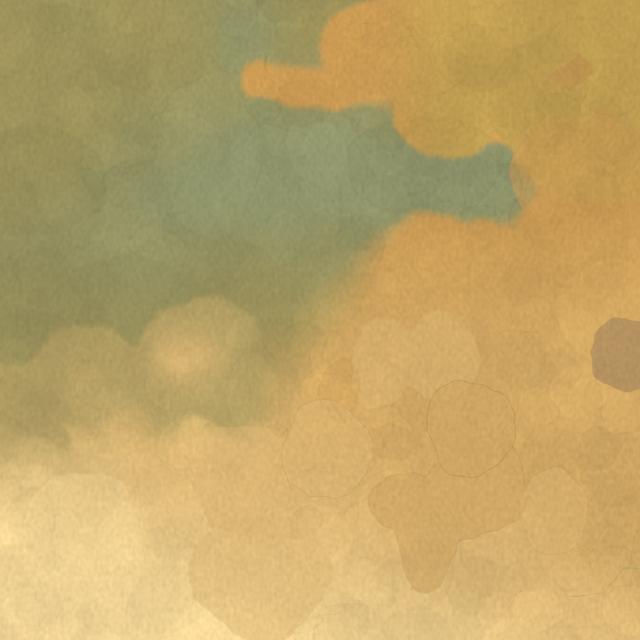
A WebGL 1 fragment shader for this background:

```glsl
precision highp float;
uniform vec2 u_resolution;

#define OLIVE vec3(0.615, 0.57, 0.35)
#define TEAL vec3(0.55, 0.57, 0.41)
#define ORANGE vec3(0.785, 0.60, 0.325)
#define GOLD vec3(0.755, 0.625, 0.325)
#define TAN vec3(0.81, 0.65, 0.385)
#define CREAM vec3(0.965, 0.85, 0.60)
#define MIST vec3(0.69, 0.615, 0.385)
#define MAUVE vec3(0.68, 0.55, 0.37)
#define WARP 0.05
#define GRAIN 0.07
#define RIM_WIDTH 0.0022
#define RIM_DEPTH 0.13

vec2 hash2(vec2 p) {
  return fract(sin(vec2(dot(p, vec2(127.1, 311.7)), dot(p, vec2(269.5, 183.3)))) * 43758.54);
}
float corner(vec2 i, vec2 f, vec2 e) {
  return dot(hash2(i + e) * 2.0 - 1.0, f - e);
}
float gradientNoise(vec2 p) {
  vec2 i = floor(p), f = fract(p), u = f * f * (3.0 - 2.0 * f);
  return mix(mix(corner(i, f, vec2(0.0)), corner(i, f, vec2(1.0, 0.0)), u.x),
             mix(corner(i, f, vec2(0.0, 1.0)), corner(i, f, vec2(1.0)), u.x), u.y);
}
float fbm(vec2 p) {
  float sum = 0.0, amp = 0.5;
  for (int i = 0; i < 4; i++) {
    sum += amp * gradientNoise(p);
    p = p * 2.03 + 17.3;
    amp *= 0.5;
  }
  return sum;
}
float ellipse(vec2 p, vec2 center, vec2 radii) {
  return (length((p - center) / radii) - 1.0) * min(radii.x, radii.y);
}
float capsule(vec2 p, vec2 a, vec2 b, float r) {
  vec2 ab = b - a;
  return length(p - a - ab * clamp(dot(p - a, ab) / dot(ab, ab), 0.0, 1.0)) - r;
}
float smoothMin(float a, float b, float k) {
  float h = clamp(0.5 + 0.5 * (b - a) / k, 0.0, 1.0);
  return mix(b, a, h) - k * h * (1.0 - h);
}
float inside(float d, float soft) { return 1.0 - smoothstep(-soft, soft, d); }
float rim(float d) { return inside(abs(d), RIM_WIDTH); }
float bump(vec2 q) { return exp(-dot(q, q)); }

// Translucent paint with a darker drying edge
void wash(inout vec3 color, float d, vec3 paint, float alpha, float outline) {
  color = mix(color, paint, alpha * inside(d, 0.002));
  color *= 1.0 - RIM_DEPTH * outline * rim(d) * vec3(0.8, 1.0, 1.2);
}
// Scattered overlapping lobes: x is tone, y is outline
vec2 lobes(vec2 p, float scale) {
  vec2 result = vec2(0.0);
  for (int k = 0; k < 9; k++) {
    vec2 id = floor(p * scale) + vec2(mod(float(k), 3.0), floor(float(k) / 3.0)) - 1.0;
    vec2 h = hash2(id), size = 0.36 + 0.3 * hash2(id + 41.0);
    float d = ellipse(p, (id + 0.2 + 0.6 * h) / scale, size / scale);
    result += vec2((h.x - 0.5) * inside(d, 0.002), rim(d) * h.y);
  }
  return result;
}

void main() {
  vec2 uv = gl_FragCoord.xy / u_resolution;
  vec2 drift = vec2(fbm(uv * 9.0), fbm(uv * 9.0 + 31.0));
  vec2 p = uv + WARP * drift;
  float cloudy = fbm(uv * 5.0 + drift), broken = smoothstep(-0.2, 0.2, drift.x + cloudy);

  // Warm ground, brightening toward the lower left
  vec3 warm = mix(TAN, ORANGE, smoothstep(0.4, 0.72, p.y));
  warm = mix(warm, GOLD, smoothstep(0.72, 0.92, p.y) * smoothstep(0.6, 0.85, p.x));
  float light = 1.0 - smoothstep(0.04, 0.59, p.y + 0.35 * p.x + 0.12 * cloudy);
  vec3 color = mix(warm, CREAM, light);

  // Olive sky with a teal band reaching right
  float teal = bump(vec2(0.0, (p.y - 0.73) / 0.14)) * smoothstep(0.05, 0.4, p.x);
  teal = max(teal, 0.8 * bump((p - vec2(0.38, 0.94)) / vec2(0.07, 0.1)));
  teal += 0.5 * bump((p - vec2(0.12, 0.6)) / vec2(0.2, 0.13)) + 0.4 * cloudy;
  float slope = max(dot(p - vec2(0.47, 0.47), vec2(0.78, -0.63)), p.x - 0.62);
  float finger = capsule(p, vec2(0.52, 0.745), vec2(0.785, 0.715), 0.06);
  float soft = mix(0.07, 0.008, smoothstep(0.5, 0.68, p.y));
  color = mix(color, mix(OLIVE, TEAL, clamp(teal, 0.0, 1.0)), inside(smoothMin(slope, finger, 0.05), soft));

  // Orange bank hanging over the band
  float bank = capsule(p, vec2(0.42, 0.875), vec2(0.52, 0.855), 0.03);
  bank = smoothMin(bank, capsule(p, vec2(0.58, 0.915), vec2(0.72, 1.0), 0.08), 0.03);
  bank = smoothMin(bank, ellipse(p, vec2(0.7, 0.85), vec2(0.085, 0.1)), 0.02);
  bank = smoothMin(bank, ellipse(p, vec2(0.94, 0.87), vec2(0.17, 0.19)), 0.02);
  color = mix(color, mix(ORANGE, GOLD, smoothstep(0.57, 0.72, p.x)), inside(bank, 0.008));
  wash(color, ellipse(p, vec2(0.91, 0.73), vec2(0.11, 0.09)), ORANGE, 0.6, 0.3);
  wash(color, ellipse(p, vec2(0.91, 0.885), vec2(0.07, 0.09)), GOLD, 0.7, 0.4);

  // Misty cloud bank on the left
  float cloud = smoothMin(p.y - 0.43, ellipse(p, vec2(0.13, 0.40), vec2(0.09, 0.1)), 0.03);
  cloud = smoothMin(cloud, ellipse(p, vec2(0.31, 0.43), vec2(0.105, 0.11)), 0.02);
  float glow = smoothstep(0.03, 0.2, -cloud + 0.3 * cloudy);
  glow = max(glow, 0.9 * bump((p - vec2(0.29, 0.44)) / vec2(0.06, 0.05)));
  vec3 mist = mix(MIST, mix(TAN, CREAM, max(light, 0.3)), glow);
  color = mix(color, mist, inside(cloud, 0.006) * (1.0 - smoothstep(0.34, 0.5, p.x)));

  // Translucent lobes at three sizes
  for (int i = 0; i < 3; i++) {
    vec2 lobe = lobes(p + 0.37 * float(i), 5.0 + 5.0 * float(i));
    color *= 1.0 + 0.05 * lobe.x - 0.08 * broken * lobe.y * vec3(0.8, 1.0, 1.3);
  }

  // Outlined cluster in the lower middle
  vec3 honey = mix(TAN, CREAM, 0.3);
  wash(color, ellipse(p, vec2(0.38, 0.26), vec2(0.075, 0.085)), honey, 0.5, 0.2);
  wash(color, ellipse(p, vec2(0.41, 0.1), vec2(0.11, 0.1)), honey, 0.5, 0.3 * broken);
  wash(color, ellipse(p, vec2(0.13, 0.15), vec2(0.1, 0.11)), CREAM, 0.3, 0.2);
  float heart = smoothMin(ellipse(p, vec2(0.6, 0.43), vec2(0.05, 0.07)),
                          ellipse(p, vec2(0.69, 0.44), vec2(0.055, 0.07)), 0.01);
  wash(color, heart, honey, 0.5, 0.6 * broken);
  wash(color, ellipse(p, vec2(0.535, 0.39), vec2(0.03, 0.05)), ORANGE, 0.3, 0.6);
  wash(color, ellipse(p, vec2(0.51, 0.295), vec2(0.068, 0.08)), honey, 0.5, 1.0);
  float cluster = smoothMin(ellipse(p, vec2(0.74, 0.24), vec2(0.08)),
                            ellipse(p, vec2(0.67, 0.16), vec2(0.05, 0.08)), 0.02);
  cluster = smoothMin(cluster, ellipse(p, vec2(0.63, 0.22), vec2(0.055, 0.04)), 0.01);
  wash(color, cluster, TAN, 0.65, 1.0);
  wash(color, ellipse(p, vec2(0.735, 0.33), vec2(0.07, 0.075)), TAN, 0.6, 1.4);
  wash(color, ellipse(p, vec2(0.86, 0.2), vec2(0.055, 0.065)), honey, 0.4, 0.7);

  // Mauve accent, angular fleck and thin teal stroke at the right
  wash(color, ellipse(p, vec2(0.985, 0.45), vec2(0.06, 0.055)), MAUVE, 0.8, 1.0);
  vec2 fleck = abs(p - vec2(0.895, 0.885));
  wash(color, fleck.x + fleck.y - 0.032, ORANGE * 0.95, 0.8, 0.5);
  float stroke = p.y - 0.085 - 0.025 * sin(p.x * 38.0 + 1.5);
  color = mix(color, TEAL, 0.7 * broken * rim(stroke) * smoothstep(0.8, 0.87, p.x));

  // Pigment mottling and paper grain
  float grain = gradientNoise(uv * vec2(170.0, 120.0)) + 0.7 * fbm(uv * vec2(55.0, 35.0));
  gl_FragColor = vec4(color * (1.0 + 0.05 * cloudy + GRAIN * grain), 1.0);
}
```
